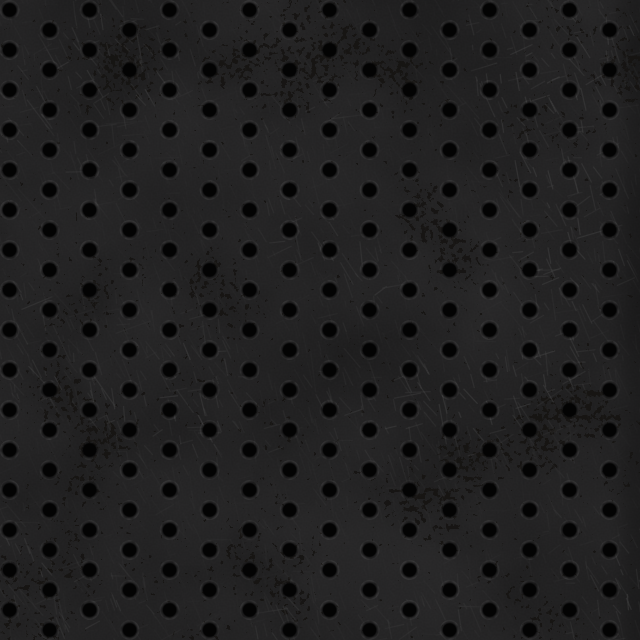
Reproduce this texture procedurally as a Shadertoy shader.

```glsl
// Dark worn steel sheet with staggered round perforations, rust specks and fine scratches.

const float COLUMNS = 16.0;       // hole columns, also holes per column
const float HOLE_RADIUS = 0.172;  // in units of the hole spacing
const float RIM_RADIUS = 0.222;
const vec3 STEEL = vec3(0.143, 0.141, 0.144);
const vec3 RUST = vec3(0.082, 0.074, 0.066);
const vec3 HOLE = vec3(0.010, 0.010, 0.011);
const vec3 SCRATCH = vec3(0.30, 0.30, 0.30);

// Two random values in 0..1 from an integer lattice point
vec2 hash2(vec2 cell) {
    uvec2 v = uvec2(ivec2(cell)) * 1664525u + 10139u;
    v.x += v.y * 16645u;
    v.y += v.x * 16645u;
    v ^= v >> 16u;
    v.x += v.y * 16645u;
    v.y += v.x * 16645u;
    v ^= v >> 16u;
    return vec2(v & 65535u) / 65535.0;
}

float cornerSlope(vec2 cell, vec2 corner, vec2 f) {
    float angle = 6.2832 * hash2(cell + corner).x;
    return dot(vec2(cos(angle), sin(angle)), f - corner);
}

// Gradient noise, centred on zero
float gradientNoise(vec2 p) {
    vec2 cell = floor(p), f = p - cell;
    vec2 u = f * f * f * (f * (f * 6.0 - 15.0) + 10.0);
    float low = mix(cornerSlope(cell, vec2(0, 0), f), cornerSlope(cell, vec2(1, 0), f), u.x);
    float high = mix(cornerSlope(cell, vec2(0, 1), f), cornerSlope(cell, vec2(1, 1), f), u.x);
    return mix(low, high, u.y);
}

float fbm(vec2 p, int octaves) {
    float sum = 0.0, amplitude = 1.0;
    for (int i = 0; i < octaves; i++) {
        sum += amplitude * gradientNoise(p);
        p = mat2(1.6, 1.2, -1.2, 1.6) * p + 17.3;
        amplitude *= 0.5;
    }
    return sum;
}

float segmentDistance(vec2 p, vec2 direction, float halfLength) {
    float along = clamp(dot(p, direction), -halfLength, halfLength);
    return length(p - along * direction);
}

// One short random scratch per grid cell; the grid is turned by its own angle
float scratchLayer(vec2 p, float seed, float density, float pixel) {
    float turn = seed * 0.9;
    mat2 rotation = mat2(cos(turn), sin(turn), -sin(turn), cos(turn));
    vec2 q = rotation * p * density + seed * 13.7;
    vec2 cell = floor(q);
    vec2 place = hash2(cell + seed * 57.0);
    vec2 shape = hash2(cell + seed * 91.0 + 400.0);
    float angle = -1.15 + 0.7 * (shape.x - 0.5);
    if (place.x > 0.8) angle += 1.45;
    vec2 direction = rotation * vec2(cos(angle), sin(angle));
    vec2 offset = q - cell - mix(vec2(0.4), vec2(0.6), place);
    float d = segmentDistance(offset, direction, 0.08 + 0.3 * shape.y) / density;
    float width = 0.0005;
    return (1.0 - smoothstep(width - 0.5 * pixel, width + pixel, d)) * place.y;
}

// Distance from the nearest hole centre, odd columns shifted by half a step
float holeDistance(vec2 p) {
    vec2 q = p * COLUMNS - vec2(0.24, 0.0);
    float column = floor(q.x + 0.5);
    float shift = 0.75 - 0.5 * mod(column, 2.0);
    return length(vec2(q.x - column, fract(q.y - shift + 0.5) - 0.5));
}

void mainImage(out vec4 fragColor, in vec2 fragCoord) {
    vec2 p = fragCoord / iResolution.xy;
    float pixel = 1.0 / iResolution.y;

    // Uneven steel tone with fine grain and a darker right edge
    float cloud = fbm(p * 3.5 + 5.0, 4);
    float grain = gradientNoise(p * 310.0);
    vec3 color = STEEL * (1.0 + 0.2 * cloud + 0.07 * grain);
    color *= 1.0 - 0.2 * smoothstep(0.95, 1.0, p.x);

    // Rust specks gathered in patches
    float patches = smoothstep(-0.1, 0.65, fbm(p * 5.0 + 31.0, 4));
    float speck = fbm(p * 105.0, 3) - 0.56 + 0.55 * patches;
    color *= 1.0 - 0.12 * patches;
    color = mix(color, RUST, 0.85 * smoothstep(-0.03, 0.14, speck));

    // Scratches, strongest in worn areas
    float worn = smoothstep(-0.25, 0.5, fbm(p * 4.0 + 73.0, 3));
    float scratches = 0.0;
    for (int i = 0; i < 7; i++) {
        float seed = float(i) + 1.0;
        scratches += scratchLayer(p, seed, 8.0 + 2.5 * seed, pixel);
    }
    color = mix(color, SCRATCH, min(scratches, 1.0) * (0.06 + 0.38 * worn));

    // Shaded bevel, broken bright rim and black hole
    float d = holeDistance(p);
    float blur = pixel * COLUMNS;
    color *= 1.0 - 0.28 * (1.0 - smoothstep(RIM_RADIUS - 0.02, RIM_RADIUS + 0.02, d));
    float rim = 1.0 - smoothstep(0.008, 0.018 + blur, abs(d - RIM_RADIUS));
    float chips = clamp(0.65 + 1.1 * gradientNoise(p * 120.0 + 9.0), 0.0, 1.0);
    color += 0.065 * rim * chips * (1.0 - 0.5 * patches);
    float edge = 0.012 + 0.5 * blur;
    color = mix(HOLE, color, smoothstep(HOLE_RADIUS - edge, HOLE_RADIUS + edge, d));

    fragColor = vec4(color, 1.0);
}
```
